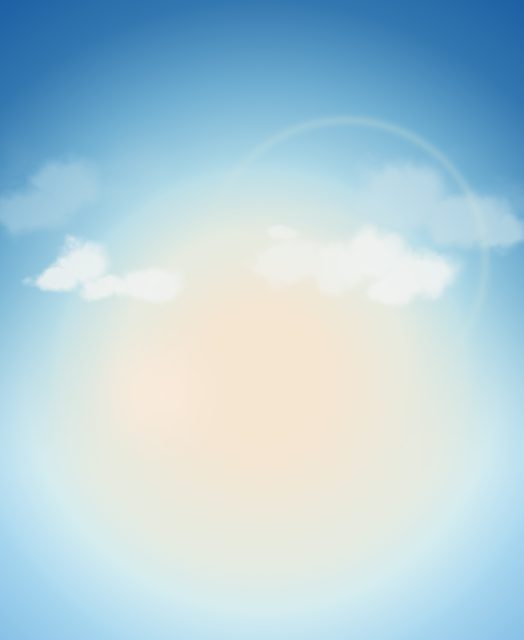
Reproduce this background procedurally as a WebGL 1 fragment shader.

```glsl
precision highp float;
// A bright summer sky: two radial colour ramps (deep blue above, pale blue below)
// surround a warm glow, with noise-warped elliptical clouds and thin lens halos.
// Positions are in canvas heights, with x measured from the centre line.

uniform vec2 u_resolution;

const vec2 GLOW_CENTER = vec2(0.0, 0.414);
const vec3 PEACH = vec3(0.96, 0.902, 0.825);
const vec3 CREAM = vec3(0.90, 0.92, 0.88);
const vec3 PALE_BLUE = vec3(0.70, 0.86, 0.91);
const vec3 MID_BLUE = vec3(0.43, 0.68, 0.82);
const vec3 DEEP_BLUE = vec3(0.20, 0.47, 0.69);
const vec3 CORNER_BLUE = vec3(0.11, 0.37, 0.64);
const vec3 ICE = vec3(0.83, 0.925, 0.94);
const vec3 LOW_BLUE = vec3(0.67, 0.85, 0.94);
const vec3 LOW_CORNER = vec3(0.52, 0.75, 0.90);

const vec2 FLARE_CENTER = vec2(-0.168, 0.385);
const float FLARE_RADIUS = 0.125;
const vec3 FLARE_COLOR = vec3(0.99, 0.92, 0.86);

const vec2 HALO_CENTER = vec2(0.131, 0.594);
const float HALO_RADIUS = 0.218;
const vec2 INNER_HALO_CENTER = vec2(0.075, 0.505);
const float INNER_HALO_RADIUS = 0.165;
const vec3 HALO_COLOR = vec3(0.87, 0.92, 0.86);

const vec3 HAZE_COLOR = vec3(0.80, 0.885, 0.915);
const vec3 CLOUD_COLOR = vec3(0.945, 0.952, 0.945);
const float CLOUD_SCALE = 22.0;
const float CLOUD_WARP = 0.022;

vec2 gradientAt(vec2 cell) {
  float h = fract(sin(dot(cell, vec2(127.1, 311.7))) * 43758.5);
  return vec2(cos(6.2832 * h), sin(6.2832 * h));
}

float gradientNoise(vec2 p) {
  vec2 i = floor(p), f = fract(p);
  vec2 u = f * f * f * (f * (f * 6.0 - 15.0) + 10.0);
  vec2 e = vec2(1.0, 0.0);
  float a = dot(gradientAt(i), f);
  float b = dot(gradientAt(i + e.xy), f - e.xy);
  float c = dot(gradientAt(i + e.yx), f - e.yx);
  float d = dot(gradientAt(i + e.xx), f - e.xx);
  return mix(mix(a, b, u.x), mix(c, d, u.x), u.y);
}

float fbm(vec2 p) {
  float sum = 0.0, amp = 0.6;
  for (int i = 0; i < 5; i++) {
    sum += amp * gradientNoise(p);
    p = mat2(1.6, 1.2, -1.2, 1.6) * p + 7.3;
    amp *= 0.5;
  }
  return sum;
}

float linearStep(float a, float b, float x) {
  return clamp((x - a) / (b - a), 0.0, 1.0);
}

// Sky colour from distance to the glow, blended between upper and lower ramps
vec3 skyColor(vec2 p) {
  float r = length(p - GLOW_CENTER);
  vec3 upper = mix(PEACH, CREAM, smoothstep(0.08, 0.235, r));
  upper = mix(upper, PALE_BLUE, linearStep(0.225, 0.335, r));
  upper = mix(upper, MID_BLUE, linearStep(0.32, 0.456, r));
  upper = mix(upper, DEEP_BLUE, linearStep(0.456, 0.586, r));
  upper = mix(upper, CORNER_BLUE, linearStep(0.586, 0.72, r));
  vec3 lower = mix(PEACH, CREAM, smoothstep(0.10, 0.31, r));
  lower = mix(lower, ICE, smoothstep(0.28, 0.39, r));
  lower = mix(lower, LOW_BLUE, linearStep(0.37, 0.47, r));
  lower = mix(lower, LOW_CORNER, linearStep(0.46, 0.59, r));
  return mix(lower, upper, smoothstep(0.25, 0.6, p.y));
}

// One cloud puff: 1 at its centre, 0 on its ellipse, negative outside
float puff(vec2 p, float x, float y, float rx, float ry) {
  return 1.0 - length((p - vec2(x, y)) / vec2(rx, ry));
}

float ring(vec2 p, vec2 center, float radius, float width) {
  float d = (length(p - center) - radius) / width;
  return exp(-d * d);
}

void main() {
  vec2 p = (gl_FragCoord.xy - vec2(0.5 * u_resolution.x, 0.0)) / u_resolution.y;
  vec3 color = skyColor(p);

  // Warm flare left of the glow
  float flare = 1.0 - smoothstep(0.0, FLARE_RADIUS, length(p - FLARE_CENTER));
  color = mix(color, FLARE_COLOR, 0.7 * flare);

  // Warped space and soft detail shared by all clouds
  float detail = fbm(p * CLOUD_SCALE);
  vec2 w = p + CLOUD_WARP * vec2(detail, fbm(p * CLOUD_SCALE + 31.7));

  // Distant haze banks and a faint band of wisps
  float haze = max(puff(w, -0.305, 0.71, 0.075, 0.06), puff(w, -0.36, 0.673, 0.085, 0.05));
  haze = max(haze, max(puff(w, 0.222, 0.69, 0.095, 0.075), puff(w, 0.314, 0.658, 0.105, 0.055)));
  haze = max(haze, puff(w, 0.372, 0.637, 0.06, 0.035));
  float hazeAlpha = smoothstep(-0.05, 0.6, haze + 0.35 * detail) * mix(0.42, 0.65, step(0.0, p.x));
  float band = smoothstep(0.58, 0.67, p.y) * (1.0 - smoothstep(0.70, 0.82, p.y));
  float wisps = 0.22 * band * smoothstep(-0.1, 0.5, fbm(p * vec2(7.0, 14.0)));
  color = mix(color, HAZE_COLOR, max(hazeAlpha, wisps));

  // Bright near clouds
  float left = max(puff(w, -0.281, 0.586, 0.052, 0.045), puff(w, -0.32, 0.564, 0.05, 0.025));
  left = max(left, max(puff(w, -0.181, 0.557, 0.072, 0.032), puff(w, -0.24, 0.552, 0.055, 0.023)));
  float right = max(puff(w, 0.04, 0.592, 0.078, 0.042), puff(w, 0.034, 0.635, 0.03, 0.014));
  right = max(right, max(puff(w, 0.177, 0.597, 0.062, 0.052), puff(w, 0.242, 0.573, 0.085, 0.044)));
  right = max(right, max(puff(w, 0.112, 0.583, 0.08, 0.045), puff(w, 0.197, 0.547, 0.055, 0.03)));
  float cloud = smoothstep(-0.02, 0.5, max(left, right) + 0.45 * detail);
  float opacity = mix(0.85, mix(0.6, 0.88, smoothstep(0.07, 0.18, p.x)), step(-0.07, p.x));
  color = mix(color, CLOUD_COLOR, cloud * opacity);

  // Lens halos, strongest toward the upper right
  float facing = smoothstep(-0.25, 0.2, dot(p - HALO_CENTER, vec2(0.6, 0.8)));
  color = mix(color, HALO_COLOR, 0.24 * facing * ring(p, HALO_CENTER, HALO_RADIUS, 0.008));
  float arc = smoothstep(0.58, 0.66, p.y);
  color = mix(color, HALO_COLOR, 0.2 * arc * ring(p, INNER_HALO_CENTER, INNER_HALO_RADIUS, 0.008));

  gl_FragColor = vec4(color, 1.0);
}
```
